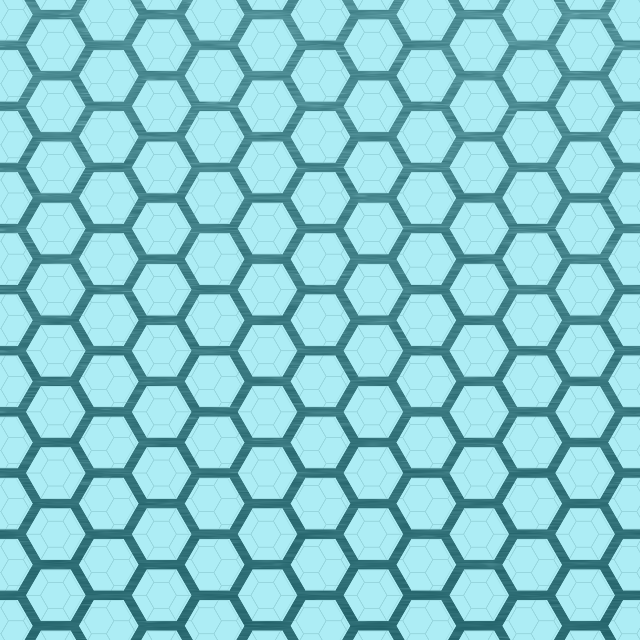
A three.js fragment shader for this pattern:

```glsl
// Honeycomb mesh of brushed teal metal over pale cyan cells with faint fine hexagons.
varying vec2 vUv;

float hash(vec2 p) {
  vec3 q = fract(p.xyx * 0.1031);
  q += dot(q, q.yzx + 33.33);
  return fract((q.x + q.y) * q.z);
}

float noise(vec2 p) {
  vec2 i = floor(p);
  vec2 f = fract(p);
  f = f * f * (3.0 - 2.0 * f);
  float low = mix(hash(i), hash(i + vec2(1.0, 0.0)), f.x);
  float high = mix(hash(i + vec2(0.0, 1.0)), hash(i + vec2(1.0, 1.0)), f.x);
  return mix(low, high, f.y);
}

// Distance from the centre measured towards the sides of a flat-topped hexagon.
float hexRadius(vec2 p) {
  p = abs(p);
  return max(p.y, dot(p, vec2(0.8660254, 0.5)));
}

// Offset from the nearest centre of a hexagonal lattice.
vec2 hexLocal(vec2 p, float pitch) {
  vec2 period = vec2(1.7320508, 1.0) * pitch;
  vec2 a = mod(p + 0.5 * period, period) - 0.5 * period;
  vec2 b = mod(p, period) - 0.5 * period;
  return dot(a, a) < dot(b, b) ? a : b;
}

float hairline(float d) {
  return 1.0 - smoothstep(0.0003, 0.0013, abs(d));
}

// Horizontal scratches, centred on zero, with a few bright ones.
float brushed(vec2 p) {
  float grain = 0.6 * noise(p * vec2(22.0, 420.0)) + 0.4 * noise(p * vec2(55.0, 760.0) + 17.0);
  float glint = smoothstep(0.78, 0.98, noise(p * vec2(30.0, 520.0) + 71.0));
  return 0.17 * (grain - 0.5) + 0.09 * glint;
}

void main() {
  float pitch = 0.0955;
  vec2 p = vUv - vec2(0.0872, 0.0699);
  vec2 local = hexLocal(p, pitch);
  float column = floor((p.x - local.x) / (0.8660254 * pitch) + 0.5);

  // Fine hexagons, shifted in every other column.
  vec2 shift = mix(vec2(-0.0013, 0.0), vec2(-0.0139, 0.0078), mod(column, 2.0));
  shift.x += 0.003 * (hash(vec2(column + 20.0, 3.0)) - 0.5);
  float fine = hairline(0.0203 - hexRadius(hexLocal(local - shift, 0.0406)));
  float inset = hairline(hexRadius(local + vec2(0.0025, 0.0)) - 0.0396);
  vec3 cell = vec3(0.68, 0.93, 0.96) - 0.09 * max(fine, 0.5 * inset);

  // Metal brightens and roughens towards the top.
  float sheen = 0.005 + 0.13 * vUv.y + 0.025 * vUv.x * vUv.y;
  sheen += brushed(vUv) * mix(0.55, 1.0, vUv.y);
  vec3 metal = vec3(0.16, 0.41, 0.44) + sheen;

  float bar = smoothstep(-0.0008, 0.0008, hexRadius(local) - 0.0404);
  gl_FragColor = vec4(mix(cell, metal, bar), 1.0);
}
```
